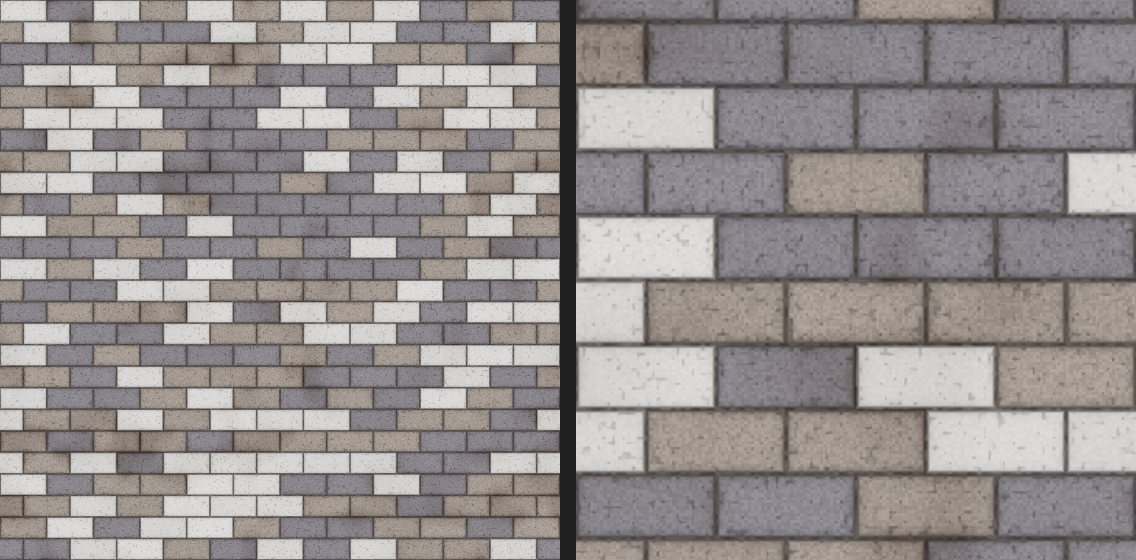
Left: the whole. Right: its middle third, enlarged.
This texture is drawn by a Shadertoy shader. Its source:

```glsl
// Running-bond wall of white, tan and slate bricks with thin dark joints and fine grain.

// Hash without sine, 0..1
float hash(vec2 p) {
    vec3 q = fract(p.xyx * 0.1031);
    q += dot(q, q.yzx + 33.33);
    return fract((q.x + q.y) * q.z);
}

// Value noise with a whole number of cells across the canvas, so it tiles
float noise(vec2 uv, float cells) {
    vec2 p = uv * cells, i = floor(p), f = fract(p);
    f = f * f * (3.0 - 2.0 * f);
    vec2 a = mod(i, cells), b = mod(i + 1.0, cells);
    return mix(mix(hash(a), hash(vec2(b.x, a.y)), f.x),
               mix(hash(vec2(a.x, b.y)), hash(b), f.x), f.y);
}

// One of three glazes per brick; slate gathers around the middle
vec3 brickColor(vec2 id, vec2 center) {
    float pick = hash(id + 17.0);
    vec2 away = (center - vec2(0.54, 0.63)) / vec2(0.2, 0.17);
    float cluster = exp(-dot(away, away));
    float slateShare = mix(0.31, 0.78, cluster);
    float whiteShare = mix(0.33, 0.05, cluster);
    vec3 color = vec3(0.645, 0.607, 0.575);
    if (pick < slateShare) color = vec3(0.545, 0.530, 0.555);
    else if (pick < slateShare + whiteShare) color = vec3(0.845, 0.840, 0.832);
    return color * (0.98 + 0.04 * hash(id + 71.0));
}

void mainImage(out vec4 fragColor, in vec2 fragCoord) {
    vec2 uv = fragCoord / iResolution.xy;
    vec2 grid = vec2(12.0, 26.0);

    // Brick layout: every other row is shifted by half a brick
    vec2 p = uv * grid;
    float row = floor(p.y);
    float offset = 0.5 * mod(row + 1.0, 2.0);
    p.x += offset;
    vec2 id = vec2(mod(floor(p.x), grid.x), row);
    vec2 center = (id + 0.5 - vec2(offset, 0.0)) / grid;

    // Distance to the brick outline
    vec2 inset = (0.5 - abs(fract(p) - 0.5)) / grid;
    float edge = min(inset.x, inset.y);

    // Fine grain, with soft dark pits that are rarer on the white bricks
    vec3 brick = brickColor(id, center);
    float paleness = smoothstep(0.65, 0.8, brick.r);
    float grain = hash(floor(uv * 512.0) + 5.0);
    float speck = noise(uv, 340.0);
    float pits = smoothstep(0.72, 1.0, speck) * mix(0.20, 0.14, paleness);
    float mottle = (grain - 0.5) * mix(0.13, 0.035, paleness);
    vec3 color = brick * (1.01 + mottle - pits);

    // Soft, grainy shadow that spills from the joints onto the faces
    float shadow = exp(-max(edge - 0.001, 0.0) / 0.0025);
    color *= 1.0 - shadow * mix(0.08, 0.42, speck) * mix(1.0, 0.45, paleness);

    // Joints take a tint from the brick beside them
    vec3 joint = mix(vec3(0.25, 0.225, 0.21), brick, 0.25);
    joint *= 0.75 + 0.5 * speck;
    color = mix(joint, color, smoothstep(0.0002, 0.0027, edge));

    // Faint brown weathering, strongest close to the joints
    float cloud = 0.6 * noise(uv, 9.0) + 0.4 * noise(uv + 0.37, 27.0);
    float stain = smoothstep(0.55, 0.9, cloud) * mix(0.45, 1.0, shadow);
    color *= mix(vec3(1.0), vec3(0.70, 0.64, 0.60), stain * mix(1.0, 0.25, paleness));

    fragColor = vec4(clamp(color, 0.0, 1.0), 1.0);
}
```
